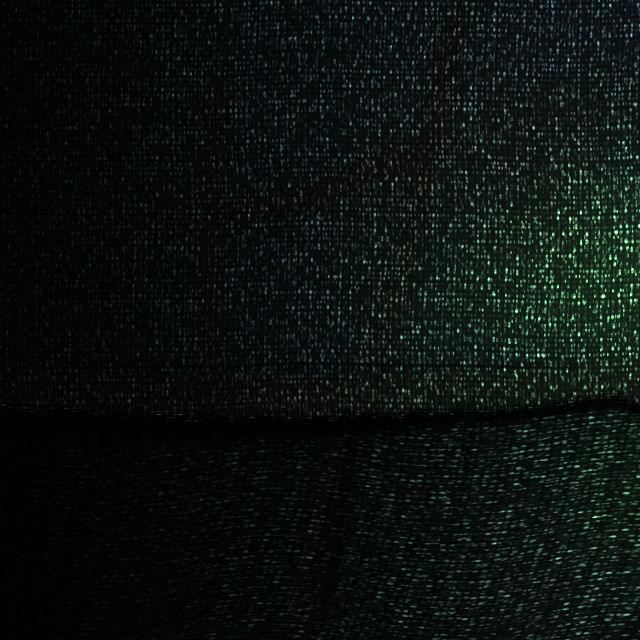
This texture is drawn by a WebGL 2 fragment shader. Its source:

```glsl
#version 300 es
precision highp float;
// Dark knitted cloth with a ragged hem across it and a green light from the right.
// Stitches are jittered cellular flecks: upright above the hem, lying flat below.
// Soft segment bands stain and fold the cloth; layered sines fray the hem.
uniform vec2 u_resolution;
out vec4 fragColor;

const vec3 SLATE = vec3(0.075, 0.108, 0.118);
const vec3 OLIVE = vec3(0.120, 0.155, 0.125);
const vec3 GREEN = vec3(0.100, 0.235, 0.105);
const vec3 TEAL = vec3(0.058, 0.092, 0.088);
const vec3 BROWN = vec3(0.088, 0.077, 0.055);

float hash(vec2 p) {
  vec3 q = fract(p.xyx * vec3(0.1031, 0.1030, 0.0973));
  q += dot(q, q.yzx + 33.33);
  return fract((q.x + q.y) * q.z);
}

// Soft spot, 1 at the centre and fading over the given radii.
float glow(vec2 p, vec2 centre, vec2 radii) {
  vec2 d = (p - centre) / radii;
  return exp(-dot(d, d));
}

// Soft stripe along the segment a-b.
float band(vec2 p, vec2 a, vec2 b, float width) {
  vec2 ab = b - a;
  float t = clamp(dot(p - a, ab) / dot(ab, ab), 0.0, 1.0);
  float d = length(p - a - ab * t) / width;
  return exp(-d * d);
}

// One jittered elliptical stitch per cell, with a random brightness.
float flecks(vec2 p, vec2 grid, vec2 size, float seed) {
  vec2 g = p * grid;
  vec2 id = floor(g);
  vec2 jitter = vec2(hash(id + seed), hash(id + seed + 17.0)) - 0.5;
  vec2 d = (fract(g) - 0.5 - jitter * 0.35) / size;
  float h = hash(id + seed + 41.0);
  return h * h * h * (1.0 - smoothstep(0.25, 1.0, length(d)));
}

// Two sizes of stitch over dark gaps between the threads.
float weave(vec2 p, vec2 coarse, vec2 size) {
  float rows = 0.72 + 0.28 * sin(p.y * 760.0 + 1.5 * sin(p.x * 23.0));
  float ribs = 0.75 + 0.25 * sin(p.x * coarse.x * 6.2832 - 1.5708);
  float f = flecks(p, coarse, size, 3.0) * 4.2;
  f += flecks(p + 0.37, coarse * 1.55, size * 1.1, 71.0) * 3.4;
  return 0.28 + f * rows + 0.25 * rows * ribs;
}

// Height of the hem, drooping in the middle and frayed.
float hemLine(float x) {
  float y = 0.358 - 0.010 * sin(x * 4.6 - 0.4);
  y += 0.013 * glow(vec2(x, 0.0), vec2(0.94, 0.0), vec2(0.045, 1.0));
  y += 0.0025 * sin(x * 61.0 + 2.0 * sin(x * 19.0));
  return y + 0.0015 * sin(x * 173.0 + 3.0 * sin(x * 47.0));
}

// Brown stains printed on the upper cloth.
float stains(vec2 p) {
  float s = 0.75 * band(p, vec2(0.17, 0.43), vec2(0.185, 0.96), 0.026);
  s = max(s, 0.65 * band(p, vec2(0.32, 0.43), vec2(0.335, 0.86), 0.024));
  s = max(s, 0.80 * band(p, vec2(0.19, 0.635), vec2(0.48, 0.685), 0.024));
  s = max(s, 0.80 * band(p, vec2(0.48, 0.685), vec2(0.635, 0.755), 0.024));
  s = max(s, 0.75 * band(p, vec2(0.59, 0.43), vec2(0.645, 0.64), 0.024));
  s = max(s, 0.75 * band(p, vec2(0.645, 0.64), vec2(0.715, 0.98), 0.022));
  return s;
}

vec3 upperCloth(vec2 p, float hem) {
  float light = 0.17 + 0.92 * smoothstep(-0.05, 0.75, p.x);
  vec3 tint = mix(SLATE, OLIVE, 0.8 * glow(p, vec2(0.98, 0.70), vec2(0.34, 0.20)));
  tint = mix(tint, BROWN, stains(p) * 0.75) * light;
  float hemBand = 1.0 - smoothstep(0.055, 0.072, p.y - hem);
  vec3 hemTint = mix(BROWN * 0.75, OLIVE * 0.8, smoothstep(0.2, 0.75, p.x));
  tint = mix(tint, hemTint * (0.45 + 0.55 * light), hemBand * 0.85);
  tint += GREEN * 0.95 * glow(p, vec2(1.02, 0.555), vec2(0.20, 0.15));
  tint += GREEN * 0.30 * glow(p, vec2(0.76, 0.51), vec2(0.17, 0.13));
  tint += vec3(0.0, 0.025, 0.032) * glow(p, vec2(0.98, 0.70), vec2(0.08, 0.10));
  tint += vec3(0.018, 0.026, 0.038) * glow(p, vec2(1.0, 1.0), vec2(0.25, 0.16));
  // Crease above the hem band and shade at the frayed edge
  tint *= 1.0 - 0.35 * band(p, vec2(0.1, 0.428), vec2(0.9, 0.428), 0.006);
  tint *= smoothstep(-0.004, 0.018, p.y - hem) * 0.75 + 0.25;
  vec2 bent = p + vec2(0.002 * sin(p.y * 17.0), 0.003 * sin(p.x * 9.0));
  return tint * weave(bent, vec2(112.0, 84.0), vec2(0.34, 0.52));
}

vec3 lowerCloth(vec2 p, float hem) {
  float depth = hem - p.y;
  float light = 0.10 + 0.85 * smoothstep(0.0, 0.85, p.x);
  vec3 tint = TEAL * light;
  tint += GREEN * 0.42 * glow(p, vec2(1.04, 0.24), vec2(0.20, 0.17));
  tint += OLIVE * 0.30 * glow(p, vec2(0.95, 0.08), vec2(0.28, 0.22));
  // Stain beside a dark fold
  tint = mix(tint, BROWN * 0.65, 0.65 * band(p, vec2(0.535, 0.32), vec2(0.475, 0.0), 0.022));
  tint *= 1.0 - 0.65 * band(p, vec2(0.562, 0.35), vec2(0.505, 0.03), 0.012);
  // Ribs lean left as they fall
  vec2 bent = p + vec2(0.12 * depth + 0.45 * depth * depth, 0.012 * sin(p.x * 11.0));
  tint *= 0.86 + 0.14 * sin(bent.x * 150.0 + 2.0 * sin(bent.x * 21.0));
  float shadow = mix(0.045, 0.018, smoothstep(0.3, 0.9, p.x));
  tint *= 0.04 + 0.96 * smoothstep(shadow * 0.35, shadow * 1.4, depth);
  return tint * weave(bent, vec2(78.0, 122.0), vec2(0.55, 0.36));
}

void main() {
  vec2 p = gl_FragCoord.xy / u_resolution;
  float hem = hemLine(p.x);
  float edge = 1.5 / u_resolution.y;
  vec3 colour = mix(lowerCloth(p, hem), upperCloth(p, hem), smoothstep(-edge, edge, p.y - hem));
  // Pale loose threads along the fray
  float fray = flecks(p, vec2(90.0, 200.0), vec2(0.5, 0.35), 9.0);
  colour += OLIVE * fray * 1.6 * band(p, vec2(p.x - 0.01, hem), vec2(p.x + 0.01, hem), 0.006);
  fragColor = vec4(colour, 1.0);
}
```
